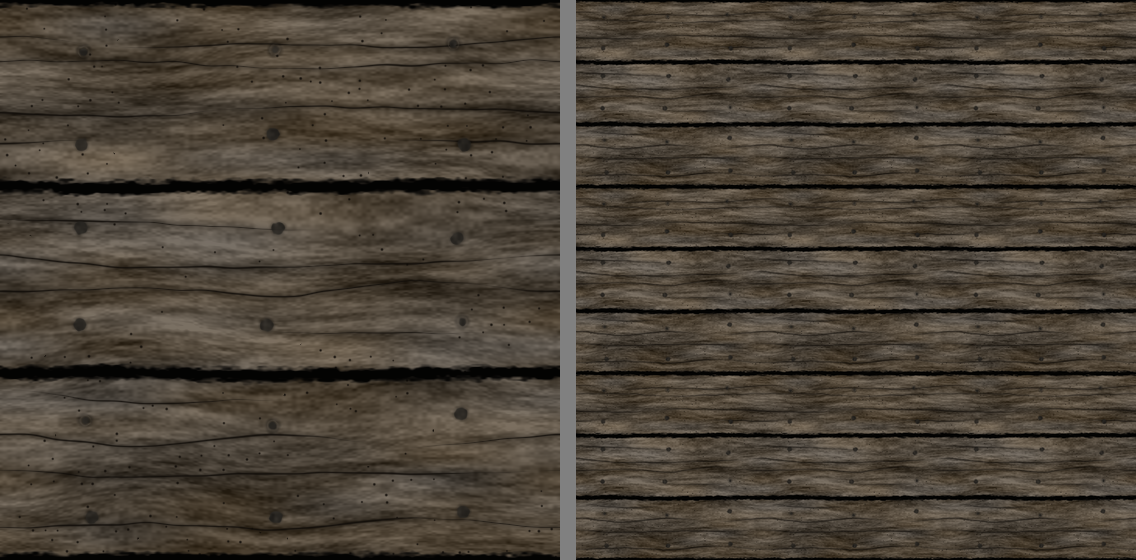
Left, the tile; right, the same tile 3 across and 3 down.
A WebGL 2 fragment shader for this texture:

```glsl
#version 300 es
precision highp float;

uniform vec2 u_resolution;
out vec4 fragColor;

const float PLANKS = 3.0;
const vec2 NAIL_GRID = vec2(3.0, 6.0);
const vec2 NAIL_CENTER = vec2(0.46, 0.5);
const float NAIL_RADIUS = 0.0112;
const float NAIL_JITTER = 0.022;
const float GAP_INNER = 0.006;
const float GAP_OUTER = 0.016;
const float GAP_RAGGED = 0.014;
const int CRACKS = 4;
const float CRACK_WIDTH = 0.0016;
const float PINHOLE_GRID = 46.0;
const float PINHOLE_CHANCE = 0.22;
const float PINHOLE_RADIUS = 0.0019;
const float GRAIN_CONTRAST = 2.5;

const vec3 WOOD_DARK = vec3(0.18, 0.15, 0.11);
const vec3 WOOD_LIGHT = vec3(0.43, 0.39, 0.34);
const vec3 WARM_TINT = vec3(0.025, 0.0, -0.035);
const vec3 GAP_COLOR = vec3(0.012, 0.010, 0.007);
const vec3 CRACK_COLOR = vec3(0.06, 0.045, 0.03);
const vec3 NAIL_COLOR = vec3(0.15, 0.14, 0.125);
const vec3 RING_COLOR = vec3(0.37, 0.34, 0.30);

float hash(vec2 cell) {
    uvec2 q = uvec2(ivec2(cell)) * uvec2(1597334677u, 3812015801u);
    uint n = (q.x ^ q.y) * 1597334677u;
    n = (n ^ (n >> 15u)) * 2246822519u;
    return float((n ^ (n >> 13u)) >> 8u) / 16777216.0;
}

// Value noise that wraps after a whole number of cells
float noise(vec2 uv, vec2 period, float seed) {
    vec2 p = uv * period;
    vec2 cell = floor(p);
    vec2 f = p - cell;
    f = f * f * (3.0 - 2.0 * f);
    vec2 a = mod(cell, period) + seed * 517.0;
    vec2 b = mod(cell + 1.0, period) + seed * 517.0;
    return mix(mix(hash(a), hash(vec2(b.x, a.y)), f.x),
               mix(hash(vec2(a.x, b.y)), hash(b), f.x), f.y);
}

// Coverage of a shape from its signed distance
float cover(float dist, float soft) {
    return 1.0 - smoothstep(-soft, soft, dist);
}

// Long streaks at several scales, bent by a slow warp
float grain(vec2 uv) {
    float bend = noise(uv, vec2(4.0, 9.0), 1.0) - 0.5;
    vec2 p = uv + vec2(0.0, 0.035 * bend);
    float tone = 0.24 * noise(p, vec2(4.0, 17.0), 2.0);
    tone += 0.24 * noise(p, vec2(6.0, 46.0), 3.0);
    tone += 0.20 * noise(p, vec2(13.0, 96.0), 4.0);
    tone += 0.18 * noise(p, vec2(32.0, 180.0), 5.0);
    tone += 0.14 * noise(p, vec2(120.0, 280.0), 6.0);
    return 0.56 + (tone - 0.5) * GRAIN_CONTRAST;
}

// Tapering cracks: x is the line, y the soft shade around it
vec2 cracks(vec2 uv, float pixel) {
    float plank = floor(uv.y * PLANKS);
    vec2 result = vec2(0.0);
    for (int i = 0; i < CRACKS; i++) {
        float id = plank * float(CRACKS) + float(i);
        float level = mix(0.9, 0.14, (float(i) + 0.8 * hash(vec2(id, 71.0))) / float(CRACKS));
        float wave = 0.026 * (noise(vec2(uv.x, 0.0), vec2(4.0, 1.0), 10.0 + id) - 0.5)
                   + 0.005 * (noise(vec2(uv.x, 0.0), vec2(19.0, 1.0), 30.0 + id) - 0.5);
        float dist = abs(uv.y - (plank + level) / PLANKS - wave);
        float along = 2.0 * abs(fract(uv.x - hash(vec2(id, 72.0))) - 0.5);
        float reach = mix(0.45, 1.2, hash(vec2(id, 73.0)));
        float taper = 1.0 - smoothstep(reach - 0.4, reach, along);
        float width = CRACK_WIDTH * taper * noise(vec2(uv.x, 0.0), vec2(7.0, 1.0), 50.0 + id);
        result.x = max(result.x, taper * cover(dist - width, pixel));
        result.y = max(result.y, taper * exp(-dist * 170.0));
    }
    return result;
}

float pinholes(vec2 uv, float pixel) {
    vec2 p = uv * PINHOLE_GRID;
    vec2 cell = floor(p);
    vec2 center = 0.2 + 0.6 * vec2(hash(cell + 900.0), hash(cell + 1300.0));
    float dist = length(p - cell - center) / PINHOLE_GRID;
    float cluster = smoothstep(0.25, 0.8, noise(uv, vec2(7.0, 9.0), 7.0));
    float present = step(hash(cell + 1700.0), PINHOLE_CHANCE * cluster);
    float radius = PINHOLE_RADIUS * mix(0.6, 1.15, hash(cell + 2100.0));
    return present * cover(dist - radius, pixel);
}

// Worn nail heads; some are small and sit in a pale ring
vec3 addNails(vec3 color, vec2 uv, float pixel) {
    vec2 cell = floor(uv * NAIL_GRID);
    vec2 jitter = vec2(hash(cell + 40.0), hash(cell + 60.0)) - 0.5;
    vec2 center = (cell + NAIL_CENTER) / NAIL_GRID + jitter * NAIL_JITTER;
    float wear = noise(uv, vec2(150.0), 8.0);
    float dist = length(uv - center) + 0.003 * (wear - 0.5);
    float ringed = step(hash(cell + 80.0), 0.3);
    float radius = NAIL_RADIUS * mix(1.0, 0.6, ringed);
    float ring = cover(abs(dist - NAIL_RADIUS * 0.85) - 0.001, pixel);
    color *= 1.0 - 0.25 * cover(dist - NAIL_RADIUS * 1.2, 0.004);
    color = mix(color, RING_COLOR, 0.55 * ringed * ring * wear);
    float strength = mix(0.7, 0.95, hash(cell + 100.0));
    return mix(color, NAIL_COLOR * (0.75 + 0.5 * wear), strength * cover(dist - radius, pixel));
}

// Ragged dark seams between planks
float gaps(vec2 uv) {
    float wave = 0.007 * (noise(uv, vec2(5.0, 3.0), 9.0) - 0.5);
    float dist = abs(fract((uv.y + wave) * PLANKS + 0.5) - 0.5) / PLANKS;
    float ragged = 0.6 * noise(uv, vec2(34.0, 150.0), 90.0) + 0.4 * noise(uv, vec2(110.0, 240.0), 91.0);
    return 1.0 - smoothstep(GAP_INNER, GAP_OUTER, dist + GAP_RAGGED * (ragged - 0.5));
}

void main() {
    vec2 uv = gl_FragCoord.xy / u_resolution;
    float pixel = 1.0 / min(u_resolution.x, u_resolution.y);

    // Weathered wood
    vec3 color = mix(WOOD_DARK, WOOD_LIGHT, clamp(grain(uv), -0.2, 1.2));
    color += WARM_TINT * (noise(uv, vec2(5.0, 21.0), 92.0) - 0.45);

    // Damage and fixings
    vec2 crack = cracks(uv, pixel);
    color *= 1.0 - 0.3 * crack.y;
    color = mix(color, CRACK_COLOR, 0.85 * crack.x);
    color = mix(color, CRACK_COLOR, 0.9 * pinholes(uv, pixel));
    color = addNails(color, uv, pixel);
    color = mix(color, GAP_COLOR, gaps(uv));

    fragColor = vec4(color, 1.0);
}
```
